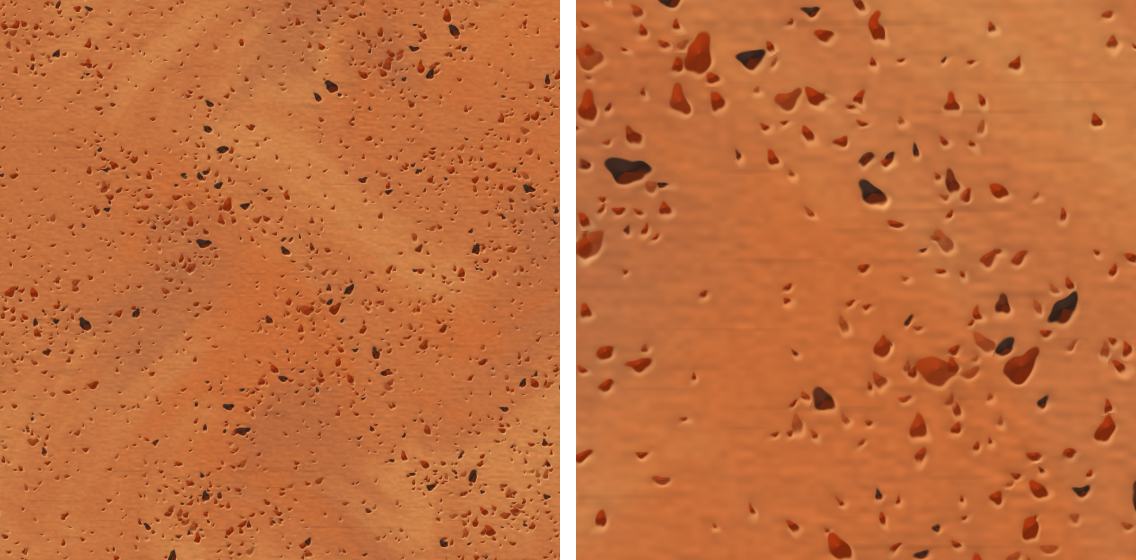
Left: the whole. Right: its middle third, enlarged.
A Shadertoy shader for this texture:

```glsl
// Weathered terracotta: mottled orange clay with fine horizontal grain and clustered rusty pits.
#define CLAY       vec3(0.765, 0.440, 0.248)
#define PALE_CLAY  vec3(0.805, 0.510, 0.290)
#define DUSKY_CLAY vec3(0.695, 0.405, 0.250)
#define RED_CLAY   vec3(0.790, 0.410, 0.200)
#define RUST       vec3(0.530, 0.170, 0.050)
#define SOOT       vec3(0.200, 0.130, 0.100)
#define RIM_GLOW   vec3(0.150, 0.150, 0.110)
#define GRAIN      0.075
#define CLUSTERING 2.6
#define RAGGED     0.0030
#define LIGHT_SIDE vec2(0.45, -0.89)

struct Pit { float dist; float side; float tone; };

vec3 hash3(vec2 cell, float seed) {
    uvec3 v = uvec3(ivec3(vec3(cell, seed))) * 1664525u + 1013904223u;
    v.x += v.y * v.z; v.y += v.z * v.x; v.z += v.x * v.y;
    v ^= v >> 16u;
    v.x += v.y * v.z; v.y += v.z * v.x; v.z += v.x * v.y;
    return vec3(v >> 8u) / 16777216.0;
}

// Smooth noise with two independent channels, each 0..1
vec2 noise2(vec2 p, float seed) {
    vec2 c = floor(p), f = fract(p);
    f = f * f * (3.0 - 2.0 * f);
    vec2 low  = mix(hash3(c, seed).xy, hash3(c + vec2(1, 0), seed).xy, f.x);
    vec2 high = mix(hash3(c + vec2(0, 1), seed).xy, hash3(c + 1.0, seed).xy, f.x);
    return mix(low, high, f.y);
}

// Layered, warped sines, roughly -1..1
float mottle(vec2 p, float seed) {
    float sum = 0.0, amp = 0.6;
    for (int i = 0; i < 5; i++) {
        p += 0.7 * sin(p.yx * 1.2 + seed);
        sum += amp * sin(p.x + seed) * cos(p.y - seed * 1.7);
        p = mat2(0.8, 0.6, -0.6, 0.8) * p * 1.7 + seed;
        amp *= 0.65;
    }
    return sum;
}

float crowding(vec2 uv) {
    return smoothstep(-0.35, 0.75, mottle(uv * 11.0, 4.3));
}

// Nearest pit edge among scattered, stretched blobs
Pit findPit(vec2 uv, float cells, float radius, float share, float clustered, float seed) {
    Pit pit = Pit(1.0, 0.0, 0.0);
    vec2 home = floor(uv * cells);
    for (int y = -1; y <= 1; y++)
    for (int x = -1; x <= 1; x++) {
        vec2 cell = home + vec2(x, y);
        vec3 place = hash3(cell, seed), form = hash3(cell, seed + 1.0);
        vec2 centre = (cell + 0.15 + 0.7 * place.xy) / cells;
        float chance = share * mix(1.0, CLUSTERING * crowding(centre), clustered);
        if (place.z > chance) continue;
        vec2 d = uv - centre;
        float turn = form.y * 6.283, c = cos(turn), s = sin(turn);
        vec2 q = mat2(c, -s, s, c) * d * vec2(0.75, 1.2);
        float size = radius * mix(0.5, 1.4, form.x * form.x);
        float bump = 1.0 + 0.15 * sin(3.0 * atan(q.y, q.x + 1e-6) + turn);
        float dist = length(q) - size * bump;
        if (dist < pit.dist)
            pit = Pit(dist, dot(d / (length(d) + 1e-5), LIGHT_SIDE), form.z);
    }
    return pit;
}

// Stains the surround, lights the far rim and fills the hole
vec3 carve(vec3 base, Pit pit, float sootShare) {
    float soft = 0.0006 + 0.6 / iResolution.y;
    float cover = 1.0 - smoothstep(-soft, soft, pit.dist);
    float ring = exp(-pow((pit.dist - 0.0012) / 0.0019, 2.0));
    vec3 hollow = mix(RUST, SOOT, smoothstep(-0.08, 0.08, sootShare - pit.tone));
    hollow *= 1.0 - 0.28 * pit.side;
    hollow = mix(hollow, RUST * 1.15, 0.5 * smoothstep(0.2, 0.9, pit.side));
    base *= 1.0 - 0.10 * exp(-max(pit.dist, 0.0) / 0.0025);
    base += RIM_GLOW * ring * max(pit.side, 0.0);
    float opacity = mix(1.0, 0.5, smoothstep(0.55, 1.0, pit.tone));
    return mix(base, hollow, cover * opacity);
}

void mainImage(out vec4 fragColor, in vec2 fragCoord) {
    vec2 uv = fragCoord / iResolution.y;

    // Broad clay patches
    float crowd = crowding(uv);
    vec3 col = mix(CLAY, PALE_CLAY, smoothstep(-0.1, 0.8, mottle(uv * 7.0, 1.1)));
    col = mix(col, RED_CLAY, 0.6 * smoothstep(0.0, 0.8, mottle(uv * 5.0, 2.7)));
    col = mix(col, DUSKY_CLAY, 0.65 * smoothstep(0.0, 0.8, mottle(uv * 8.0, 6.2)));

    // Horizontal brushed grain, embossed along the vertical
    vec2 strand = uv * vec2(85.0, 210.0);
    float relief = noise2(strand, 11.0).x - noise2(strand + vec2(0.2, 0.7), 11.0).x;
    float speck = noise2(uv * vec2(190.0, 250.0), 12.0).x - 0.5;
    float scratch = smoothstep(0.80, 0.98, noise2(uv * vec2(16.0, 170.0), 13.0).x);
    col *= 1.0 + GRAIN * (relief * (0.8 + 0.6 * crowd) + 0.8 * speck) - 0.06 * scratch;

    // Pits from pinholes to large sooty hollows
    vec2 ragged = uv + RAGGED * (noise2(uv * 150.0, 14.0) - 0.5);
    ragged += RAGGED * (noise2(uv * 75.0, 15.0) - 0.5);
    col = carve(col, findPit(ragged, 90.0, 0.0027, 0.17, 0.3, 21.0), 0.06);
    col = carve(col, findPit(ragged, 55.0, 0.0046, 0.20, 0.85, 31.0), 0.15);
    col = carve(col, findPit(ragged, 28.0, 0.0068, 0.13, 1.0, 41.0), 0.45);

    fragColor = vec4(clamp(col, 0.0, 1.0), 1.0);
}
```
